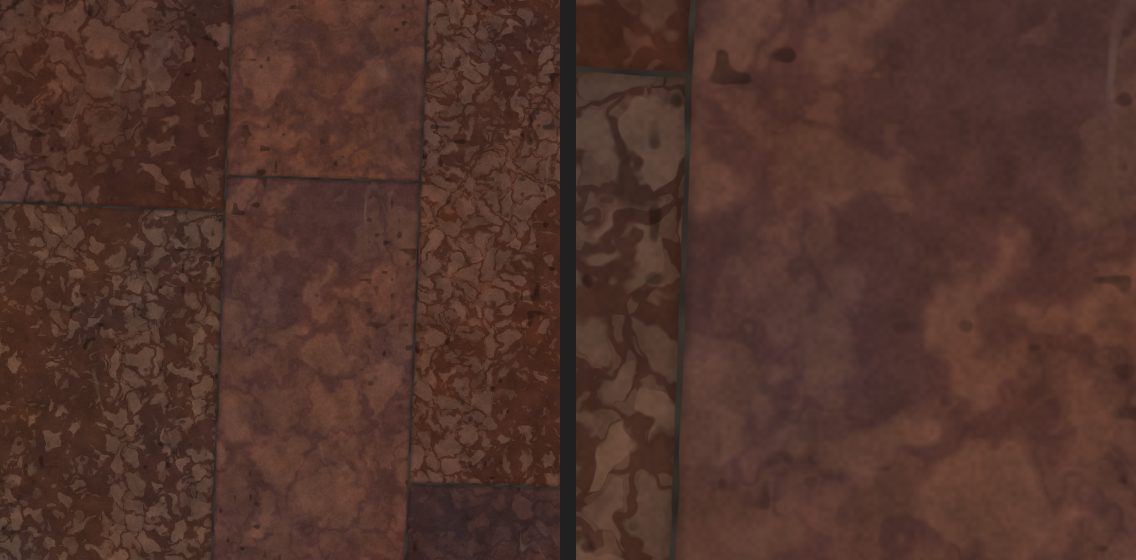
Left: the whole. Right: its middle third, enlarged.
This texture is drawn by a Shadertoy shader. Its source:

```glsl
// Worn floor of dark red nodular marble slabs in three slightly tilted columns.

struct Slab {
    vec3 nodule;   // pale rounded lumps
    vec3 bed;      // darker material between the lumps
    float scale;   // nodules per canvas width
    float gap;     // width of the bed between nodules
    float soft;    // blur of nodule outlines
    vec2 streak;   // frequency of the broad bands
};

float hash(vec2 p) {
    vec3 q = fract(p.xyx * vec3(0.1031, 0.1030, 0.0973));
    q += dot(q, q.yzx + 33.33);
    return fract((q.x + q.y) * q.z);
}

float noise(vec2 p) {
    vec2 i = floor(p), f = fract(p);
    f = f * f * (3.0 - 2.0 * f);
    return mix(mix(hash(i), hash(i + vec2(1, 0)), f.x),
               mix(hash(i + vec2(0, 1)), hash(i + vec2(1, 1)), f.x), f.y);
}

float fbm(vec2 p) {
    float sum = 0.0, amp = 0.533;
    for (int i = 0; i < 4; i++) {
        sum += amp * noise(p);
        p = mat2(1.6, 1.2, -1.2, 1.6) * p + 17.3;
        amp *= 0.5;
    }
    return sum;
}

// x: distance to the cell border, y: random value of the cell
vec2 cells(vec2 p) {
    vec2 i = floor(p);
    float near = 9.0, next = 9.0, id = 0.0;
    for (int y = -1; y <= 1; y++)
    for (int x = -1; x <= 1; x++) {
        vec2 c = i + vec2(x, y);
        float d = length(c + vec2(hash(c), hash(c + 71.7)) - p);
        if (d < near) { next = near; near = d; id = hash(c + 31.1); }
        else next = min(next, d);
    }
    return vec2(next - near, id);
}

Slab pickSlab(int column, bool upper) {
    if (column == 0 && upper)
        return Slab(vec3(.345, .228, .185), vec3(.255, .150, .120), 19.0, .08, .22, vec2(5, 5));
    if (column == 0)
        return Slab(vec3(.365, .262, .212), vec3(.262, .163, .128), 27.0, .08, .20, vec2(15, 2));
    if (column == 1 && upper)
        return Slab(vec3(.375, .238, .192), vec3(.305, .192, .168), 14.0, .02, .40, vec2(6, 9));
    if (column == 1)
        return Slab(vec3(.368, .243, .202), vec3(.298, .190, .174), 11.0, .02, .38, vec2(6, 5));
    if (upper)
        return Slab(vec3(.362, .248, .205), vec3(.272, .155, .118), 29.0, .09, .22, vec2(9, 3));
    return Slab(vec3(.295, .188, .165), vec3(.235, .150, .140), 24.0, .10, .35, vec2(5, 9));
}

vec3 marble(vec2 p, Slab s, float seed) {
    vec2 q = p + seed * 3.7;
    vec2 warp = vec2(fbm(q * s.scale), fbm(q * s.scale + 41.0)) - 0.5;
    vec2 fine = vec2(noise(q * 110.0), noise(q * 110.0 + 9.0)) - 0.5;
    vec2 g = q * s.scale + warp * 1.5 + fine * 0.2;

    // Broad bands where the bed swallows the nodules
    vec2 lean = seed > 3.5 ? vec2(q.x - 0.45 * q.y, q.y) : q;
    float band = smoothstep(0.42, 0.72, fbm(lean * s.streak + warp * 0.3));

    // Large nodules with smaller ones packed between them
    vec2 large = cells(g), small = cells(g * 2.1 + 5.0);
    float gap = s.gap + 0.40 * band;
    float lump = smoothstep(gap, gap + s.soft, large.x + 0.12 * (large.y - 0.5));
    float pebble = smoothstep(gap, gap + s.soft, small.x) * step(0.3, small.y);
    vec3 col = mix(s.bed, s.nodule, max(lump, 0.65 * pebble));
    col *= 1.0 + 0.13 * (large.y - 0.5) * lump;

    // Rusty and greyish clouds, mottling and grain
    float cloud = fbm(q * 7.0 + 60.0) - 0.5;
    col += vec3(0.07, 0.01, -0.03) * cloud;
    col *= 1.0 + 0.35 * (fbm(q * 45.0) - 0.5) + 0.10 * (noise(q * 330.0) - 0.5);

    // Sparse dark pits and pale scratches
    float pit = smoothstep(0.80, 0.93, noise(q * 75.0)) * smoothstep(0.5, 0.7, noise(q * 9.0));
    col *= 1.0 - 0.30 * pit;
    float line = abs(fbm(q * vec2(6.0, 3.0) + 80.0) - 0.5);
    float worn = smoothstep(0.60, 0.80, noise(q * 8.0 + 22.0)) * noise(q * 60.0);
    return mix(col, vec3(.43, .36, .31), 0.5 * worn * (1.0 - smoothstep(0.002, 0.012, line)));
}

void mainImage(out vec4 fragColor, in vec2 fragCoord) {
    vec2 uv = fragCoord / iResolution.xy;
    float pixel = 1.0 / min(iResolution.x, iResolution.y);

    // Signed distances to the leaning upright joints
    float wobble = 0.0025 * (fbm(uv * 18.0) - 0.5);
    float left = uv.x - 0.378 - 0.037 * uv.y + wobble;
    float right = uv.x - 0.724 - 0.040 * uv.y + wobble;
    int column = left < 0.0 ? 0 : right < 0.0 ? 1 : 2;

    // Each column has one cross joint at its own height
    float height = column == 0 ? 0.639 - 0.042 * uv.x
                 : column == 1 ? 0.698 - 0.030 * uv.x : 0.162 - 0.033 * uv.x;
    float across = uv.y - height + wobble;
    bool upper = across > 0.0;
    float seed = float(column) * 2.0 + (upper ? 0.0 : 1.0);
    vec3 col = marble(uv, pickSlab(column, upper), seed);

    // Grimy grey joints with a faint dark rim
    float joint = min(abs(across), min(abs(left), abs(right)));
    float width = 0.0012 + 0.0014 * noise(uv * 40.0);
    col *= 0.82 + 0.18 * smoothstep(0.0, 0.010, joint);
    vec3 grime = mix(vec3(.15, .125, .11), vec3(.23, .21, .185), noise(uv * 55.0 + 7.0));
    col = mix(grime, col, smoothstep(width - pixel, width + pixel, joint));
    fragColor = vec4(col, 1.0);
}
```
